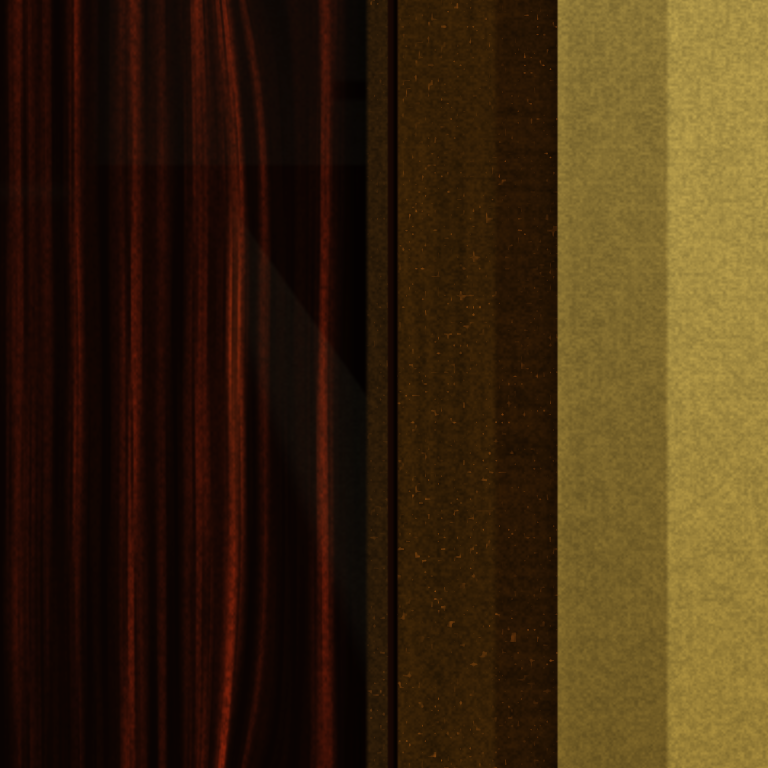
Reproduce this texture procedurally as a Shadertoy shader.

```glsl
const float WOOD_END = 0.478;
const float GROOVE_START = 0.505;
const float GROOVE_END = 0.518;
const float PANEL_FOLD = 0.645;
const float PANEL_END = 0.726;
const float GOLD_FOLD = 0.869;
const float SOFT = 0.0018;
const float BULGE = 0.03;

const vec3 WOOD_DARK = vec3(0.030, 0.010, 0.006);
const vec3 WOOD_RED = vec3(0.34, 0.085, 0.025);
const vec3 WOOD_GLOW = vec3(0.22, 0.10, 0.03);
const vec3 VEIL = vec3(0.030, 0.032, 0.020);
const vec3 TRIM = vec3(0.165, 0.100, 0.028);
const vec3 GROOVE = vec3(0.085, 0.026, 0.012);
const vec3 PANEL = vec3(0.195, 0.115, 0.022);
const vec3 PANEL_SHADE = vec3(0.150, 0.080, 0.014);
const vec3 SPARK = vec3(0.34, 0.17, 0.04);
const vec3 GOLD_LOW = vec3(0.43, 0.345, 0.135);
const vec3 GOLD_HIGH = vec3(0.535, 0.450, 0.205);
const vec3 BRIGHT_LOW = vec3(0.59, 0.49, 0.21);
const vec3 BRIGHT_HIGH = vec3(0.655, 0.56, 0.265);

// Each band: centre, half width, strength
const int BANDS = 9;
const vec3 BAND[BANDS] = vec3[](
    vec3(0.026, 0.018, 0.42), vec3(0.060, 0.009, 0.18), vec3(0.098, 0.008, 0.55),
    vec3(0.172, 0.014, 0.60), vec3(0.212, 0.008, 0.18), vec3(0.260, 0.015, 0.55),
    vec3(0.306, 0.012, 0.85), vec3(0.342, 0.007, 0.32), vec3(0.424, 0.013, 0.50));

float hash(vec2 p) {
    return fract(sin(dot(p, vec2(127.1, 311.7))) * 43758.5453);
}

float noise(vec2 p) {
    vec2 i = floor(p), f = fract(p);
    f = f * f * (3.0 - 2.0 * f);
    return mix(mix(hash(i), hash(i + vec2(1, 0)), f.x),
               mix(hash(i + vec2(0, 1)), hash(i + vec2(1, 1)), f.x), f.y);
}

float edge(float a, float x) {
    return smoothstep(a - SOFT, a + SOFT, x);
}

float bump(float x, float centre, float width) {
    float d = (x - centre) / width;
    return exp(-d * d);
}

// Fine grain in -0.5..0.5
float speckle(vec2 p) {
    return 0.6 * noise(p * 210.0) + 0.4 * noise(p * 370.0 + 17.0) - 0.5;
}

float sparkles(vec2 p) {
    return smoothstep(0.80, 1.0, noise(p * vec2(240.0, 200.0) + 40.0))
         * noise(p * 35.0);
}

// Faint reflections on the polished wood
float reflection(vec2 p) {
    float upper = 0.705 - 1.40 * (p.x - 0.32);
    float lower = 0.505 - 2.65 * (p.x - 0.338);
    float wedge = smoothstep(-0.006, 0.006, upper - p.y)
                * smoothstep(-0.05, 0.05, p.y - lower)
                * smoothstep(0.29, 0.34, p.x);
    float shelf = smoothstep(0.782, 0.788, p.y) * smoothstep(0.10, 0.15, p.x);
    float notch = smoothstep(0.42, 0.44, p.x)
                * smoothstep(0.865, 0.875, p.y) * smoothstep(0.90, 0.89, p.y);
    float ledge = bump(p.y, 0.75, 0.012) * smoothstep(0.11, 0.07, p.x);
    return wedge + 0.55 * shelf * (1.0 - notch) + 0.4 * ledge;
}

vec3 wood(vec2 p) {
    // Grain bows to the right at mid height
    float y = 2.0 * p.y - 1.0;
    float sway = 0.006 * (noise(vec2(p.x * 9.0, p.y * 4.0)) - 0.5);
    float x = p.x + sway + BULGE * y * y * y * y * bump(p.x, 0.325, 0.05);

    float red = 0.025;
    for (int i = 0; i < BANDS; i++) {
        float fade = 0.75 + 0.5 * noise(vec2(float(i) * 7.3, p.y * 4.0));
        red += BAND[i].z * fade * bump(x, BAND[i].x, BAND[i].y);
    }
    float coarse = noise(vec2(x * 95.0, p.y * 1.5));
    float fine = noise(vec2(x * 260.0, p.y * 5.0 + 9.0));
    float grain = smoothstep(0.12, 0.75, 0.6 * coarse + 0.4 * fine);
    red = red * (0.25 + 1.0 * grain) + 0.10 * grain * coarse;
    red *= 1.0 + 0.7 * speckle(p * vec2(1.0, 0.7));

    float glow = bump(x, 0.307, 0.009) * bump(p.y, 0.52, 0.20);
    vec3 col = WOOD_DARK + WOOD_RED * red + WOOD_GLOW * glow * (0.4 + 0.6 * fine);
    col *= 1.0 - 0.6 * smoothstep(0.44, 0.47, p.x);
    return col + VEIL * reflection(p) * (1.0 + 0.5 * speckle(p));
}

vec3 panel(vec2 p) {
    float fold = smoothstep(PANEL_FOLD - 0.006, PANEL_FOLD + 0.006, p.x);
    float streak = mix(noise(vec2(p.x * 75.0, p.y * 4.0)),
                       noise(vec2(p.x * 12.0, p.y * 110.0)), fold);
    vec3 col = mix(PANEL, PANEL_SHADE, fold);
    col *= 0.87 + 0.26 * streak + 0.55 * speckle(p);
    col *= 1.0 - 0.22 * smoothstep(0.70, PANEL_END, p.x);
    return col + SPARK * sparkles(p);
}

vec3 gold(vec2 p) {
    vec3 left = mix(GOLD_LOW, GOLD_HIGH, p.y);
    vec3 right = mix(BRIGHT_LOW, BRIGHT_HIGH, smoothstep(0.0, 0.8, p.y));
    vec3 col = mix(left, right, smoothstep(GOLD_FOLD - 0.004, GOLD_FOLD + 0.004, p.x));
    col *= 1.0 + 0.07 * bump(p.x, PANEL_END, 0.012);
    return col * (1.0 + 0.28 * speckle(p) + 0.06 * (noise(p * 45.0) - 0.5));
}

void mainImage(out vec4 fragColor, in vec2 fragCoord) {
    vec2 p = fragCoord / iResolution.xy;
    vec3 trim = TRIM * (1.0 + 0.6 * speckle(p)) + 0.5 * SPARK * sparkles(p);
    vec3 groove = GROOVE * (1.0 - 0.75 * bump(p.x, 0.515, 0.003));

    vec3 col = mix(wood(p), trim, smoothstep(WOOD_END - 0.004, WOOD_END + 0.004, p.x));
    col = mix(col, groove, edge(GROOVE_START, p.x));
    col = mix(col, panel(p), edge(GROOVE_END, p.x));
    col = mix(col, gold(p), edge(PANEL_END, p.x));
    fragColor = vec4(clamp(col, 0.0, 1.0), 1.0);
}
```
